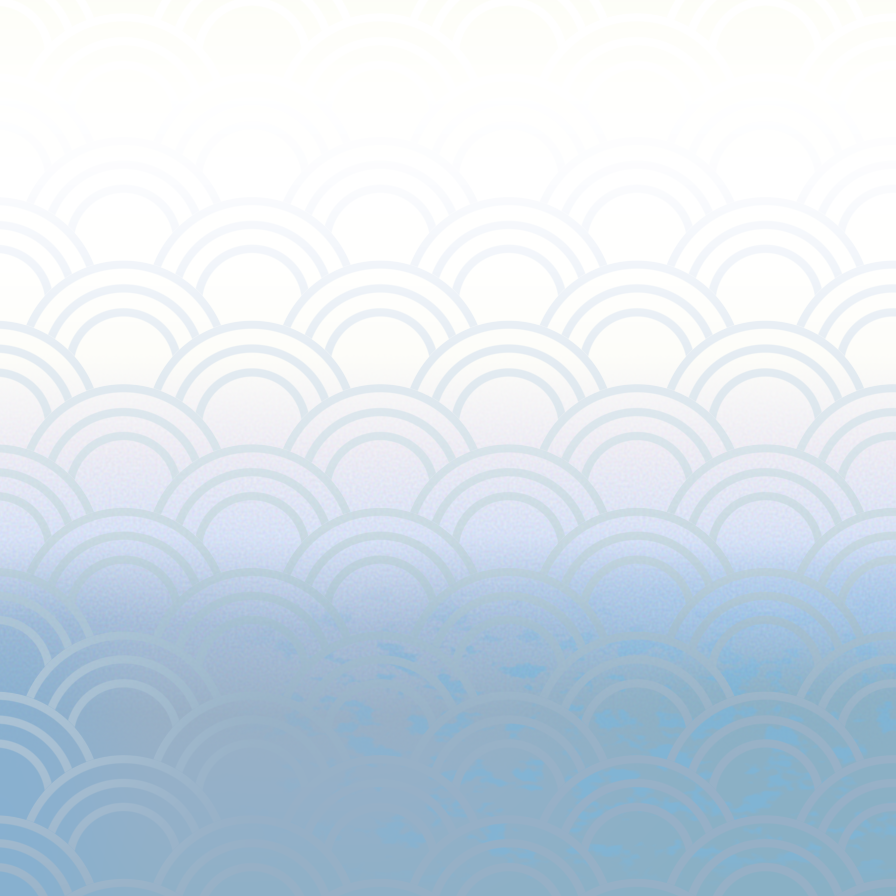
Give the GLSL for this pattern, as a WebGL 2 fragment shader.

```glsl
#version 300 es
precision highp float;
// Overlapping wave scales, three rings each, on a paper that fades from white to misty blue.
// Staggered rows of discs are laid from back to front; two vertical colour ramps tint
// ground and rings, and gradient noise adds grain and watery streaks.
uniform vec2 u_resolution;
out vec4 fragColor;

// Colour stops from the bottom edge to the top edge
const vec3 GROUND[11] = vec3[11](
  vec3(.56, .69, .78), vec3(.58, .69, .785), vec3(.60, .69, .775), vec3(.66, .745, .85),
  vec3(.84, .88, .96), vec3(.93, .925, .955), vec3(.99, .99, .975), vec3(1., 1., .995),
  vec3(1.), vec3(1., 1., .992), vec3(.993, .994, .972));
const vec3 RINGS[11] = vec3[11](
  vec3(.59, .69, .775), vec3(.59, .69, .78), vec3(.60, .70, .78), vec3(.645, .75, .82),
  vec3(.785, .85, .885), vec3(.85, .895, .92), vec3(.895, .925, .95), vec3(.945, .96, .98),
  vec3(.985, .988, .996), vec3(1.), vec3(1.));

vec3 ramp(vec3 stops[11], float t) {
  float s = clamp(t, 0., 1.) * 10.;
  int i = min(int(s), 9);
  return mix(stops[i], stops[i + 1], s - float(i));
}

vec2 gradientAt(vec2 cell) {
  vec3 p = fract(cell.xyx * vec3(.1031, .1030, .0973));
  p += dot(p, p.yzx + 33.33);
  float angle = 6.2832 * fract((p.x + p.y) * p.z);
  return vec2(cos(angle), sin(angle));
}

float gradientNoise(vec2 p) {
  vec2 i = floor(p), f = fract(p);
  vec2 w = f * f * f * (f * (f * 6. - 15.) + 10.);
  float a = dot(gradientAt(i), f);
  float b = dot(gradientAt(i + vec2(1, 0)), f - vec2(1, 0));
  float c = dot(gradientAt(i + vec2(0, 1)), f - vec2(0, 1));
  float d = dot(gradientAt(i + 1.), f - 1.);
  return mix(mix(a, b, w.x), mix(c, d, w.x), w.y);
}

// 1 on a ring, 0 on the ground; nearer rows cover the ones behind
float scaleRings(vec2 p, float soft) {
  float base = .4531 + .138 * floor((p.y - .4531) / .138);
  float ink = 0.;
  for (int row = 0; row < 4; row++) {
    float odd = float(row % 2);
    float centreY = base + .138 * float(1 - row / 2) - .0671 * odd;
    float x = p.x - .138 - .14325 * odd;
    x -= .2865 * round(x / .2865);
    float r = length(vec2(x, p.y - centreY));
    float ring = clamp(round((.1137 - r) / .0267), 0., 2.);
    float edge = abs(r - .1137 + .0267 * ring) - .0046;
    float line = 1. - smoothstep(-soft, soft, edge);
    float cover = 1. - smoothstep(-soft, soft, r - .1183);
    ink = mix(ink, line, cover);
  }
  return ink;
}

void main() {
  vec2 uv = gl_FragCoord.xy / u_resolution;
  float soft = .9 / min(u_resolution.x, u_resolution.y);

  // Slow drift keeps the fade from being perfectly level
  float drift = gradientNoise(uv * vec2(2.6, 2.) + 7.3);
  float height = uv.y + .025 * drift * (1. - smoothstep(.3, .6, uv.y));
  vec3 ground = ramp(GROUND, height);
  vec3 rings = ramp(RINGS, uv.y);

  // Blue at the left edge, teal at the lower right, grey mist between
  float depth = 1. - smoothstep(.2, .4, uv.y);
  float left = 1. - smoothstep(0., .2, uv.x);
  float right = smoothstep(.4, .85, uv.x);
  ground = mix(ground, vec3(.51, .69, .83), .65 * left * depth);
  ground = mix(ground, vec3(.53, .69, .77), .75 * right * depth);
  float lightRings = (1. - smoothstep(.02, .32, uv.x)) * (1. - smoothstep(.25, .4, uv.y));
  rings = mix(rings, vec3(.69, .78, .85), .75 * lightRings * smoothstep(-.1, .22, uv.y));

  // Ragged streaks of brighter water
  float water = gradientNoise(uv * vec2(19., 34.)) + .6 * gradientNoise(uv * vec2(48., 85.))
              + .4 * gradientNoise(uv * vec2(110., 170.));
  float streaks = smoothstep(.02, .4, water) * smoothstep(.2, .55, uv.x + .4 * drift)
                * (1. - smoothstep(.24, .36, uv.y)) * smoothstep(0., .06, uv.y);
  ground = mix(ground, vec3(.49, .71, .85), .75 * streaks);
  float glow = smoothstep(.22, .32, uv.y) * (1. - smoothstep(.32, .42, uv.y));
  ground = mix(ground, vec3(.66, .80, .95), .5 * glow * right);

  // Fine grain where the blue dissolves into white
  float grainBand = smoothstep(.12, .35, uv.y) * (1. - smoothstep(.42, .62, uv.y));
  vec3 grain = vec3(gradientNoise(uv * 290.), gradientNoise(uv * 290. + 41.),
                    gradientNoise(uv * 290. + 83.));
  ground += .045 * grain * grainBand;
  rings += .02 * grain * grainBand;

  fragColor = vec4(clamp(mix(ground, rings, scaleRings(uv, soft)), 0., 1.), 1.);
}
```
